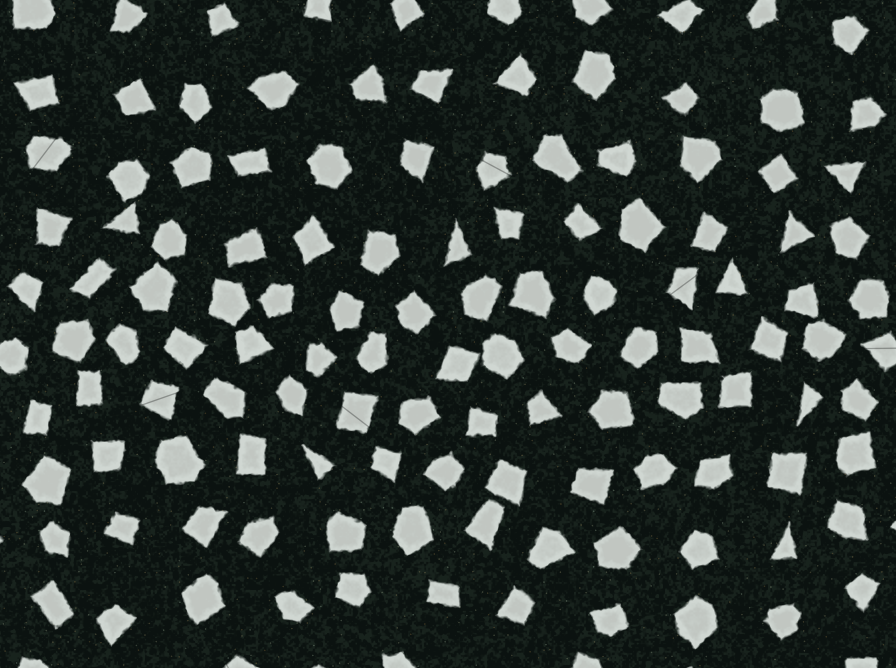
A WebGL 2 fragment shader for this texture:

```glsl
#version 300 es
precision highp float;

#define MIDDLE vec2(0.67, 0.476)  // centre of the dense band
#define ROW_GAP 0.078             // row distance at the band
#define ROW_SPREAD 0.0044         // growth of row distance outwards
#define COLUMN_GAP 0.095          // column distance at the band
#define COLUMN_SPREAD 0.017       // growth of column distance outwards
#define JITTER 0.36               // scatter, as a share of the gaps
#define SHARD_RADIUS 0.0325
#define ROUGHNESS 0.0042          // depth of the chipped edges
#define SOFTNESS 0.0025           // half width of the edge blur
#define GRAIN_SCALE 330.0
#define SPECK_SCALE 95.0

uniform vec2 u_resolution;
out vec4 fragColor;

const float TAU = 6.28319;

// Integer hash of a lattice cell, two values in 0..1
vec2 hash2(vec2 cell) {
    const uint MUL = 1664525u;
    uvec2 v = uvec2(ivec2(floor(cell)) + 4096) * MUL + 1013904223u;
    for (int i = 0; i < 2; i++) {
        v.x += v.y * MUL;
        v.y += v.x * MUL;
        v ^= v >> 16u;
    }
    return vec2(v & 0xffffu) / 65535.0;
}

float noise(vec2 p) {
    vec2 i = floor(p), f = fract(p);
    f = f * f * (3.0 - 2.0 * f);
    float low = mix(hash2(i).x, hash2(i + vec2(1, 0)).x, f.x);
    float high = mix(hash2(i + vec2(0, 1)).x, hash2(i + vec2(1, 1)).x, f.x);
    return mix(low, high, f.y);
}

// Corner k of an irregular polygon with n corners
vec2 corner(vec2 cell, int k, int n) {
    vec2 h = hash2(vec2(cell.x * 16.0 + float(k), cell.y + 100.0));
    vec2 whole = hash2(cell + 300.0);
    float angle = TAU * ((float(k) + 0.55 * (h.x - 0.5)) / float(n) + whole.x);
    float radius = SHARD_RADIUS * mix(0.8, 1.18, h.y) * mix(0.86, 1.13, whole.y);
    return radius * vec2(cos(angle), sin(angle));
}

// Signed distance to the polygon of one cell
float shardDistance(vec2 q, vec2 cell) {
    float kind = hash2(cell + 500.0).x;
    int n = kind < 0.06 ? 3 : kind < 0.45 ? 4 : kind < 0.88 ? 5 : 6;
    vec2 a = corner(cell, n - 1, n);
    float nearest = 1.0, side = 1.0;
    for (int k = 0; k < n; k++) {
        vec2 b = corner(cell, k, n);
        vec2 edge = a - b, w = q - b;
        vec2 gap = w - edge * clamp(dot(w, edge) / dot(edge, edge), 0.0, 1.0);
        nearest = min(nearest, dot(gap, gap));
        bvec3 c = bvec3(q.y >= b.y, q.y < a.y, edge.x * w.y > edge.y * w.x);
        if (all(c) || all(not(c))) side = -side;
        a = b;
    }
    return side * sqrt(nearest);
}

// Nearest shard: distance in x, tint in y, crack darkness in z
vec3 shards(vec2 p) {
    vec3 best = vec3(1.0, 0.0, 0.0);
    float dy = p.y - MIDDLE.y;
    float root = sqrt(ROW_GAP * ROW_GAP + 4.0 * ROW_SPREAD * abs(dy));
    float homeRow = round(sign(dy) * (root - ROW_GAP) / (2.0 * ROW_SPREAD));
    for (int j = -2; j <= 2; j++) {
        float row = homeRow + float(j);
        float rowGap = ROW_GAP + 2.0 * ROW_SPREAD * abs(row);
        float colGap = COLUMN_GAP * (1.0 + COLUMN_SPREAD * row * row);
        float y = MIDDLE.y + row * (ROW_GAP + ROW_SPREAD * abs(row));
        float shift = 0.5 * mod(row, 2.0);
        float homeCol = round((p.x - MIDDLE.x) / colGap - shift);
        for (int i = -1; i <= 1; i++) {
            vec2 cell = vec2(homeCol + float(i), row);
            vec2 centre = vec2(MIDDLE.x + (cell.x + shift) * colGap, y);
            centre.y += 0.013 * sin(centre.x * 7.0 + row * 0.6);
            centre += JITTER * (hash2(cell) - 0.5) * vec2(colGap, rowGap);
            vec2 q = p - centre;
            if (dot(q, q) > 0.0036) continue;
            float d = shardDistance(q, cell);
            if (d < best.x) {
                vec2 h = hash2(cell + 700.0);
                vec2 across = vec2(cos(TAU * h.x), sin(TAU * h.x));
                float crack = 1.0 - smoothstep(0.0, 0.002, abs(dot(q, across) - 0.004));
                best = vec3(d, h.x, crack * step(h.y, 0.05));
            }
        }
    }
    return best;
}

void main() {
    vec2 p = gl_FragCoord.xy / u_resolution.y;
    float grain = 0.5 * (noise(p * GRAIN_SCALE) + noise(p * GRAIN_SCALE * 0.45 + 50.0));

    // Dark grainy ground with sparse dust
    float haze = 0.1 * (noise(p * 5.0) - 0.5);
    vec3 color = mix(vec3(0.044, 0.072, 0.062), vec3(0.096, 0.136, 0.115),
                     smoothstep(0.42, 0.74, grain + haze));
    vec2 speckCell = floor(p * SPECK_SCALE);
    vec2 h = hash2(speckCell + 900.0);
    float speckDistance = length(fract(p * SPECK_SCALE) - mix(vec2(0.2), vec2(0.8), hash2(speckCell)));
    float speck = (1.0 - smoothstep(0.04, 0.18, speckDistance)) * step(h.x, 0.12);
    color += speck * mix(vec3(0.16, 0.11, 0.05), vec3(0.17, 0.19, 0.17), h.y);

    // Pale shards with chipped edges and a brighter rim
    vec3 shard = shards(p);
    float d = shard.x + ROUGHNESS * (noise(p * 120.0) - 0.5)
            + 0.5 * ROUGHNESS * (noise(p * 270.0) - 0.5);
    float depth = smoothstep(0.003, 0.015, -d) + 0.5 * (shard.y - 0.5) + 0.7 * (grain - 0.5);
    vec3 pale = mix(vec3(0.815, 0.845, 0.825), vec3(0.755, 0.778, 0.758), clamp(depth, 0.0, 1.0));
    pale *= 1.0 - 0.3 * shard.z;
    float blur = max(SOFTNESS, 0.75 / u_resolution.y);
    color = mix(color, pale, 1.0 - smoothstep(-blur, blur, d));

    fragColor = vec4(color, 1.0);
}
```
